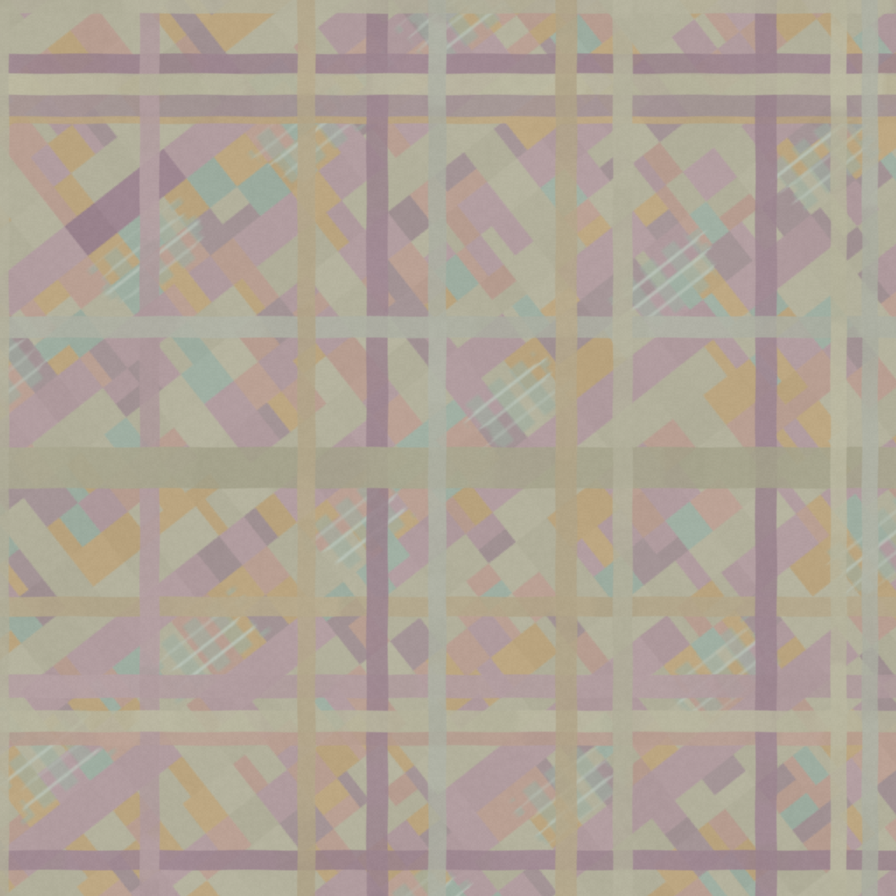
A Shadertoy shader for this pattern:

```glsl
const vec3 pigments[11] = vec3[](
    vec3(.70, .69, .61), vec3(.69, .61, .62), vec3(.73, .645, .50), vec3(.72, .62, .57),
    vec3(.62, .68, .63), vec3(.635, .575, .58), vec3(.61, .52, .56), vec3(.72, .71, .62),
    vec3(.68, .69, .64), vec3(.65, .64, .55), vec3(.70, .65, .54));
const int SAGE = 0, MAUVE = 1, OCHRE = 2, PINK = 3, TEAL = 4, DUSK = 5, PLUM = 6;

// Bands in paint order: centre, half width, pigment, axis (0 vertical, 1 horizontal)
const vec4 underBands[10] = vec4[](
    vec4(.928, .012, 6, 1), vec4(.882, .013, 5, 1), vec4(.866, .004, 2, 1),
    vec4(.323, .011, 10, 1), vec4(.234, .013, 1, 1), vec4(.176, .008, 3, 1),
    vec4(.040, .011, 6, 1), vec4(.167, .011, 1, 0), vec4(.421, .012, 6, 0),
    vec4(.855, .012, 6, 0));
const vec4 overBands[12] = vec4[](
    vec4(.906, .012, 7, 1), vec4(.635, .012, 8, 1), vec4(.478, .023, 9, 1),
    vec4(.195, .012, 7, 1), vec4(.996, .011, 0, 1), vec4(.342, .010, 10, 0),
    vec4(.488, .010, 8, 0), vec4(.632, .012, 10, 0), vec4(.695, .011, 0, 0),
    vec4(.936, .009, 7, 0), vec4(.971, .009, 8, 0), vec4(.000, .010, 0, 0));

float hash(vec2 p) {
    return fract(sin(dot(p, vec2(127.1, 311.7))) * 43758.5);
}

float cellular(vec2 p) {
    vec2 cell = floor(p);
    float nearest = 2.;
    for (int j = -1; j <= 1; j++)
        for (int i = -1; i <= 1; i++) {
            vec2 c = cell + vec2(i, j);
            nearest = min(nearest, distance(p, c + vec2(hash(c), hash(c + 37.))));
        }
    return nearest;
}

float stripes(float x, float halfWidth) {
    return 1. - smoothstep(halfWidth - .08, halfWidth + .08, abs(fract(x) - .5));
}

// Tilted plaid of patches, solid rows and brushed streaks
vec3 diagonalPlaid(vec2 p) {
    vec2 q = vec2(dot(p, vec2(.79, .62)) - .62, dot(p, vec2(.62, -.79)) + .79);
    vec2 grid = vec2((q.x + .1 + .006 * sin(q.x * 31.)) / .0367, (q.y - .624) / .0422);
    vec2 cell = floor(grid), inside = fract(grid);
    int row = int(mod(cell.y, 9.)), column = int(mod(cell.x, 6.));
    float pick = hash(cell), cut = hash(cell + 71.);

    // Some patches are cut into two unequal pieces
    if (cut < .22) pick = hash(cell + 13. * step(.4, inside.x));
    else if (cut < .4) pick = hash(cell + 29. * step(.55, inside.y));
    int pigment = pick < .2 ? SAGE : pick < .44 ? OCHRE : pick < .65 ? PINK
                : pick < .77 ? TEAL : pick < .89 ? DUSK : MAUVE;
    bool solidRow = row == 0 || row == 3 || row == 4 || row == 6 || row == 8;
    if (solidRow && cut > .3)
        pigment = row == 4 || row == 8 ? SAGE : row == 6 && pick < .5 ? PINK : MAUVE;
    if (column == 5 && (row > 4 || cut > .7)) pigment = SAGE;
    if (row == 0 && hash(vec2(floor(cell.x / 4.), cell.y)) > .85) pigment = PLUM;

    vec3 col = pigments[pigment] + .025 * (hash(cell + 5.) - .5);

    // Streaks recur where the two directions of the plaid meet
    float along = abs(fract((q.x + .044) / .22 + .5) - .5) * .22;
    float across = abs(fract((q.y - .711) / .38 + .5) - .5) * .38;
    float stroke = hash(floor(vec2(q.x / .22 + .7, q.y / .009)));
    float wash = (1. - smoothstep(.05, .06, along + .025 * (stroke - .5)))
               * (1. - smoothstep(.03, .035, across));
    col = mix(col, pigments[TEAL], wash * .6 * stripes(q.x / .031, .3));
    float strength = .2 + .6 * hash(floor(vec2(q.x / .22 + .7, q.y / .018)));
    return mix(col, vec3(.74, .78, .74), wash * stripes(q.y / .018, .1) * strength);
}

vec3 paintBand(vec3 col, vec2 p, vec4 band, float edge) {
    bool horizontal = band.w > .5;
    float x = horizontal ? p.y : p.x, along = horizontal ? p.x : p.y;
    float wobble = .0004 * sin(along * 57. + band.x * 40.);
    float cover = 1. - smoothstep(-edge, edge, abs(x - band.x + wobble) - band.y);

    // Overlapping brush loads change tone in soft blocks
    float place = along * 21. + band.x * 9., block = floor(place);
    float load = mix(hash(vec2(block, band.x * 50.)), hash(vec2(block + 1., band.x * 50.)),
                     smoothstep(.75, 1., fract(place)));
    vec3 paint = pigments[int(band.z)] + .026 * (load - .5)
               + .008 * sin(along * 11. + band.x * 30.);
    return mix(col, paint, cover * (.8 + .14 * load));
}

void mainImage(out vec4 fragColor, in vec2 fragCoord) {
    vec2 p = fragCoord / iResolution.xy;
    float edge = max(.0014, .8 / iResolution.y);

    // Patch edges bleed slightly into each other
    vec3 col = vec3(0.);
    for (int j = 0; j < 3; j++)
        for (int i = 0; i < 3; i++)
            col += diagonalPlaid(p + (vec2(i, j) - 1.) * .001) / 9.;

    for (int i = 0; i < underBands.length(); i++) col = paintBand(col, p, underBands[i], edge);
    for (int i = 0; i < overBands.length(); i++) col = paintBand(col, p, overBands[i], edge);

    // Faded patches and paper grain
    float fade = sin(p.x * 9. + 2. * sin(p.y * 7.)) * sin(p.y * 11. + p.x * 4.);
    col += .005 * fade + .012 * (.5 - cellular(p * 110.));
    col += .012 * (hash(floor(p * 512.)) - .5);
    fragColor = vec4(col, 1.);
}
```
